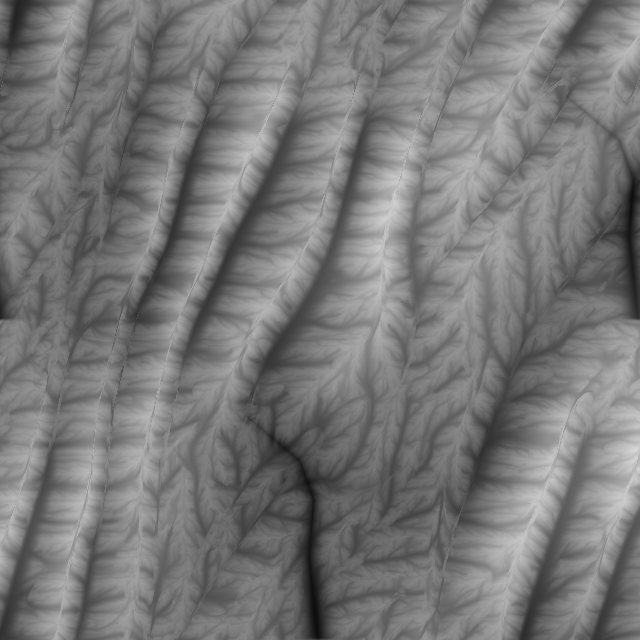
Write a WebGL 2 fragment shader that draws this texture map.

```glsl
#version 300 es
precision highp float;
// Height map of an eroded mountain range: slanted ridges and V-shaped valleys
// form the base, then octaves of stripes running down the local slope carve
// branching gullies. Brightness is elevation; dark trunks drain the terrain.

uniform vec2 u_resolution;
out vec4 fragColor;

const float TAU = 6.2831853;
const int OCTAVES = 4;
const vec2 UPHILL_DRIFT = vec2(1.1, 1.3);
const vec2 TRUNK[5] = vec2[5](vec2(0.385, 0.35), vec2(0.468, 0.28),
    vec2(0.490, 0.22), vec2(0.483, 0.13), vec2(0.497, 0.0));

float hash(vec2 p) {
    return fract(sin(dot(p, vec2(127.1, 311.7))) * 43758.5453);
}

float noise(vec2 p) {
    vec2 cell = floor(p), f = fract(p);
    f = f * f * (3.0 - 2.0 * f);
    float low = mix(hash(cell), hash(cell + vec2(1, 0)), f.x);
    float high = mix(hash(cell + vec2(0, 1)), hash(cell + vec2(1, 1)), f.x);
    return mix(low, high, f.y);
}

// Coordinates across (x) and along (y) an axis at the given angle
vec2 axisFrame(vec2 p, float angle) {
    vec2 axis = vec2(cos(angle), sin(angle));
    return vec2(dot(p, vec2(axis.y, -axis.x)), dot(p, axis));
}

// Checkered wave, repeated by half-canvas diagonal steps
float broadWave(vec2 p, vec2 center) {
    vec2 wave = cos(TAU * (p - center));
    return wave.x * wave.y;
}

float smoothMin(float a, float b, float k) {
    float h = max(k - abs(a - b), 0.0) / k;
    return min(a, b) - 0.25 * h * h * k;
}

// Lopsided ridge: gentle on the left, steep on the right; 0 floor, 1 crest
float ridgeProfile(float t, float crest) {
    float f = fract(t);
    float v = smoothMin(f / crest, (1.0 - f) / (1.0 - crest), 0.3);
    return mix(v, smoothstep(0.02, 1.0, v), 0.4);
}

// Depth of one drainage trunk, widening toward its mouth at y = 0
float trunkDepth(vec2 p) {
    float depth = 0.0;
    for (int i = 0; i < 4; i++) {
        vec2 a = TRUNK[i], ab = TRUNK[i + 1] - a;
        float t = clamp(dot(p - a, ab) / dot(ab, ab), 0.0, 1.0);
        float course = (float(i) + t) / 4.0;
        float d = length(p - a - ab * t);
        depth = max(depth, mix(0.10, 0.30, course) * exp(-d / mix(0.008, 0.025, course)));
    }
    return depth * smoothstep(-0.004, 0.004, p.y);
}

float allTrunks(vec2 p) {
    float depth = 0.0;
    for (int i = -1; i <= 1; i++) {
        depth = max(depth, trunkDepth(p - 0.5 * vec2(i, abs(i))));
    }
    return depth;
}

// Base terrain: x = elevation, y = room left for gullies (0 on valley floors)
vec2 baseTerrain(vec2 p) {
    vec2 steep = axisFrame(p, 1.22);
    float warp = 1.3 * noise(p * 2.6 + 4.0) + 0.2 * noise(p * 8.0);
    float ridges = ridgeProfile(steep.x * 7.5 + warp, 0.72);
    float boldness = 0.7 + 0.6 * noise(steep * vec2(7.0, 3.0) + 51.0);

    vec2 slant = axisFrame(p + 0.05 * noise(p * 6.0 + 9.0), 0.95);
    float folds = abs(2.0 * noise(slant * vec2(11.0, 2.6) + 17.0) - 1.0);
    folds = smoothstep(-0.15, 0.9, folds);
    float streaks = noise(slant * vec2(9.0, 2.2) + 31.0) - 0.5;

    float band = smoothstep(-0.5, 0.5, broadWave(p, vec2(0.45, 0.62)));
    float relief = mix(0.16 * (folds - 0.5), 0.28 * boldness * (ridges - 0.46), band);
    float room = smoothstep(0.0, 0.25, mix(folds + 0.1, ridges, band));
    relief += 0.06 * broadWave(p, vec2(0.5, 0.8)) + 0.20 * streaks;
    return vec2(relief, room);
}

// Uphill direction of the base, measured wide enough to round off the crests
vec2 baseSlope(vec2 p, float reach) {
    vec2 e = vec2(reach, 0.0);
    vec2 ahead = vec2(baseTerrain(p + e.xy).x, baseTerrain(p + e.yx).x);
    vec2 behind = vec2(baseTerrain(p - e.xy).x, baseTerrain(p - e.yx).x);
    return (ahead - behind) / (2.0 * reach);
}

// Stripes varying along dir: x = height with creased valleys, y = slope along dir
vec2 gullies(vec2 p, vec2 dir) {
    vec2 cell = floor(p), wave = vec2(0.0);
    float total = 0.0;
    for (int y = -1; y <= 1; y++) {
        for (int x = -1; x <= 1; x++) {
            vec2 c = cell + vec2(x, y);
            vec2 d = p - c - 0.2 - 0.6 * vec2(hash(c), hash(c + 57.3));
            float weight = max(0.0, 1.0 - dot(d, d) / 1.44);
            weight *= weight;
            float phase = TAU * dot(d, dir);
            wave += weight * vec2(cos(phase), sin(phase));
            total += weight;
        }
    }
    wave /= max(length(wave), 0.35 * total + 1e-4);
    float height = sqrt(max(0.0, 0.5 + 0.5 * wave.x));
    return vec2(height, -0.25 * TAU * wave.y / max(height, 0.15));
}

void main() {
    vec2 p = gl_FragCoord.xy / u_resolution;
    vec2 base = baseTerrain(p);
    vec2 slope = baseSlope(p, 0.006) + UPHILL_DRIFT;
    float trunk = allTrunks(p);

    // Each octave follows the slope left by the coarser ones
    float elevation = 0.48 + base.x - trunk;
    float room = base.y * (1.0 - smoothstep(0.05, 0.25, trunk));
    float amplitude = 0.078, frequency = 16.0;
    for (int i = 0; i < OCTAVES; i++) {
        vec2 dir = normalize(vec2(-slope.y, slope.x) + 1e-4);
        vec2 gully = gullies(p * frequency + float(i) * 19.7, dir);
        elevation += amplitude * (gully.x * room - 0.5);
        slope += 0.55 * amplitude * frequency * room * gully.y * dir;
        room *= smoothstep(0.0, 0.5, gully.x);
        amplitude *= 0.62;
        frequency *= 1.9;
    }
    fragColor = vec4(vec3(clamp(elevation, 0.06, 0.88)), 1.0);
}
```
